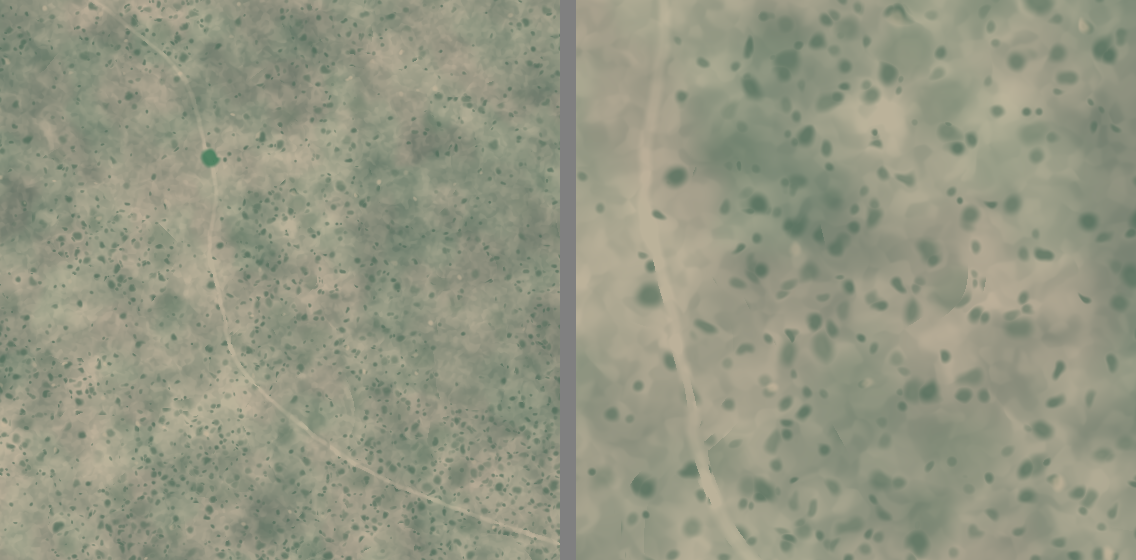
Left, the full canvas; right, a detail of the centre.
Give the GLSL for this texture, as a Shadertoy shader.

```glsl
// Aerial view of dry savanna: sandy ground, grey-green patches, scattered shrubs and a faint trail.

// Colours
const vec3 SAND = vec3(0.70, 0.675, 0.585);
const vec3 SCRUB = vec3(0.42, 0.48, 0.42);
const vec3 SHRUB = vec3(0.29, 0.41, 0.34);
const vec3 TREE = vec3(0.25, 0.48, 0.35);
const vec3 BARE = vec3(0.82, 0.74, 0.63);
const vec3 GREEN_TINT = vec3(-0.025, 0.015, 0.0);

// Ground: share of sand, first patch frequency and contrast of each octave
const float SAND_LEVEL = 0.665;
const float PATCH_SCALE = 5.0;
const float PATCH_CONTRAST = 0.52;
const float OCTAVE_GAIN = 0.83;
const float OCTAVE_STEP = 2.25;
const int OCTAVES = 5;

// Shrubs and bare spots, in cells per canvas
const float CLUMP_SCALE = 8.0;
const float THICKET_SCALE = 21.0;
const float SHRUB_SCALE = 43.0;
const float BUSH_SCALE = 78.0;
const float BARE_SCALE = 52.0;

// Trail and lone tree
const float TRAIL_WIDTH = 0.006;
const float TRAIL_STRENGTH = 0.24;
const vec2 TREE_CENTRE = vec2(0.375, 0.72);
const float TREE_RADIUS = 0.021;

vec3 hash3(vec2 p) {
    vec3 q = fract(p.xyx * vec3(0.1031, 0.1030, 0.0973));
    q += dot(q, q.yxz + 33.33);
    return fract((q.xxy + q.yzz) * q.zyx);
}

// Smooth cellular noise: random cell values blended by distance, centred on zero
float softCells(vec2 p) {
    vec2 cell = floor(p);
    float total = 0.0, weights = 0.0;
    for (int y = -1; y <= 1; y++)
    for (int x = -1; x <= 1; x++) {
        vec2 id = cell + vec2(x, y);
        vec3 h = hash3(id + 71.0);
        vec2 d = id + h.xy - p;
        float w = exp(-6.0 * dot(d, d));
        total += w * h.z;
        weights += w;
    }
    return total / weights - 0.5;
}

// Soft round blobs, one per occupied cell; returns the strongest cover
float scatter(vec2 p, float density, float radius) {
    vec2 cell = floor(p);
    float cover = 0.0;
    for (int y = -1; y <= 1; y++)
    for (int x = -1; x <= 1; x++) {
        vec2 id = cell + vec2(x, y);
        vec3 place = hash3(id + 19.0);
        vec3 look = hash3(id + 157.0);
        float size = radius * mix(0.55, 1.0, place.z);
        float blob = 1.0 - smoothstep(0.25 * size, size, length(id + place.xy - p));
        cover = max(cover, blob * mix(0.4, 1.0, look.y) * step(look.x, density));
    }
    return cover;
}

// Layered patches from broad stains down to fine grain
float groundTone(vec2 p) {
    float tone = 0.0, amplitude = PATCH_CONTRAST;
    mat2 turn = mat2(0.8, 0.6, -0.6, 0.8);
    p *= PATCH_SCALE;
    for (int i = 0; i < OCTAVES; i++) {
        tone += amplitude * softCells(p);
        p = turn * p * OCTAVE_STEP + 13.7;
        amplitude *= OCTAVE_GAIN;
    }
    return tone;
}

float trail(vec2 p) {
    float rise = 0.6 - p.y;
    float centre = 0.38 + 3.3 * rise * rise * rise + 0.006 * sin(31.0 * p.y);
    float slope = 9.9 * rise * rise;
    float dist = abs(p.x - centre) / sqrt(1.0 + slope * slope);
    return 1.0 - smoothstep(0.15 * TRAIL_WIDTH, TRAIL_WIDTH, dist);
}

void mainImage(out vec4 fragColor, in vec2 fragCoord) {
    vec2 uv = fragCoord / iResolution.y;
    vec2 wobble = vec2(softCells(uv * 60.0), softCells(uv * 60.0 + 40.0));
    vec2 p = uv + 0.008 * wobble;

    // Ground
    float path = trail(uv + 0.003 * wobble);
    float tone = SAND_LEVEL + groundTone(p) + TRAIL_STRENGTH * path;
    vec3 colour = mix(SCRUB, SAND, clamp(tone, -0.1, 1.12));
    colour += GREEN_TINT * softCells(uv * 17.0 + 5.0);

    // Shrubs gather in clumps, sparser towards the upper right
    float clump = smoothstep(-0.2, 0.3, softCells(uv * CLUMP_SCALE + 27.0));
    float open = smoothstep(0.35, 0.75, uv.x) * smoothstep(0.25, 0.6, uv.y);
    float density = (0.12 + 0.55 * clump) * (1.0 - 0.6 * open) * (1.0 - path);
    float shrubs = 0.34 * scatter(p * THICKET_SCALE, 0.6 * density, 0.75);
    shrubs = max(shrubs, 0.72 * scatter(p * SHRUB_SCALE, density, 0.46));
    shrubs = max(shrubs, 0.65 * scatter(p * BUSH_SCALE + 9.0, 0.8 * density, 0.48));
    colour = mix(colour, SHRUB, shrubs);

    // Bare spots and the lone tree
    colour = mix(colour, BARE, 0.6 * scatter(p * BARE_SCALE + 33.0, 0.025, 0.4));
    float crown = length(p - TREE_CENTRE) + 0.006 * wobble.x;
    colour = mix(colour, TREE, 0.85 * (1.0 - smoothstep(0.5, 1.0, crown / TREE_RADIUS)));

    fragColor = vec4(colour, 1.0);
}
```
